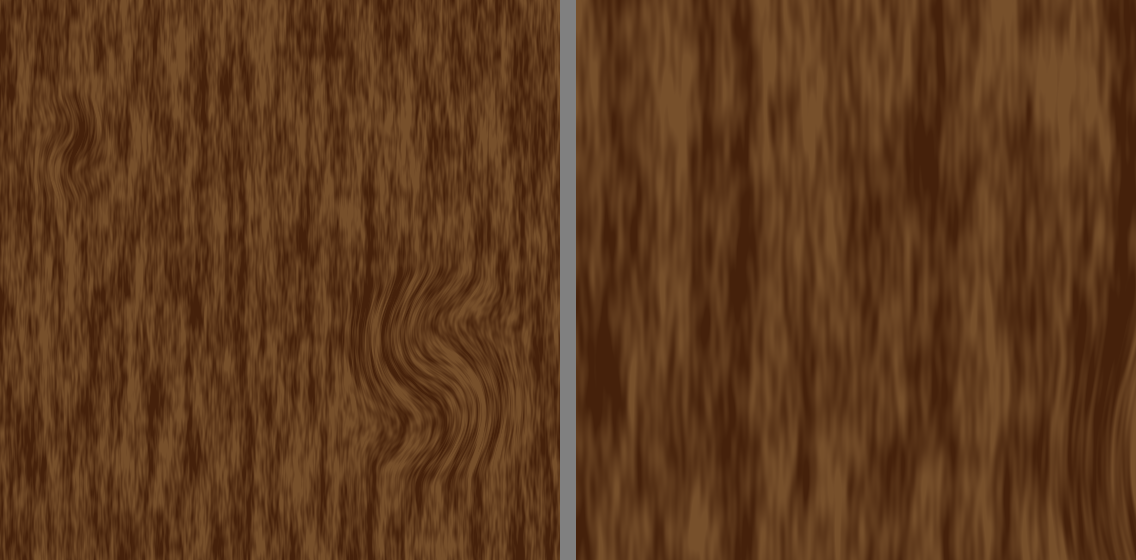
Left: the whole. Right: its middle third, enlarged.
This texture is drawn by a three.js fragment shader. Its source:

```glsl
// Dark brown wood with fine vertical grain and two swirled knots.
// Stretched gradient noise is summed over octaves to form the streaks;
// the knots come from twisting the plane before the noise is sampled.

varying vec2 vUv;

// Random unit vector for a lattice cell
vec2 cellGradient(vec2 cell) {
  float angle = 6.2832 * fract(sin(dot(cell, vec2(127.1, 311.7))) * 43758.55);
  return vec2(cos(angle), sin(angle));
}

// Gradient noise, centred on zero
float gradientNoise(vec2 p) {
  vec2 cell = floor(p);
  vec2 f = p - cell;
  vec2 blend = f * f * f * (f * (f * 6.0 - 15.0) + 10.0);
  vec2 right = vec2(1.0, 0.0);
  vec2 up = vec2(0.0, 1.0);
  float bottom = mix(dot(cellGradient(cell), f),
                     dot(cellGradient(cell + right), f - right), blend.x);
  float top = mix(dot(cellGradient(cell + up), f - up),
                  dot(cellGradient(cell + 1.0), f - 1.0), blend.x);
  return mix(bottom, top, blend.y);
}

// Rotate the plane around a knot, fading out towards its radius
vec2 twist(vec2 p, vec2 center, float radius, float turn) {
  vec2 offset = p - center;
  float angle = turn * (1.0 - smoothstep(0.0, radius, length(offset)));
  float c = cos(angle);
  float s = sin(angle);
  return center + mat2(c, s, -s, c) * offset;
}

// Long narrow streaks, from broad bands down to thin fibres
float grain(vec2 p) {
  vec2 frequency = vec2(26.0, 3.8);
  float amplitude = 0.62;
  float sum = 0.0;
  for (int octave = 0; octave < 5; octave++) {
    vec2 shift = vec2(17.3, 9.7) * float(octave + 1);
    sum += amplitude * gradientNoise(p * frequency + shift);
    frequency *= 1.8;
    amplitude *= 0.95;
  }
  return sum;
}

void main() {
  // Knots and a slight waver of the fibres
  vec2 p = twist(vUv, vec2(0.775, 0.33), 0.2, -1.0);
  p = twist(p, vec2(0.125, 0.735), 0.1, 0.5);
  p.x += 0.002 * gradientNoise(p * vec2(9.0, 6.0));

  // Streaks over faint broad patches
  float patches = gradientNoise(p * vec2(8.0, 2.5) + 41.6);
  float tone = 0.53 + 1.04 * grain(p) + 0.14 * patches;

  vec3 darkBrown = vec3(0.270, 0.130, 0.043);
  vec3 lightBrown = vec3(0.465, 0.312, 0.169);
  vec3 wood = mix(darkBrown, lightBrown, clamp(tone, 0.0, 1.0));
  gl_FragColor = vec4(wood, 1.0);
}
```
